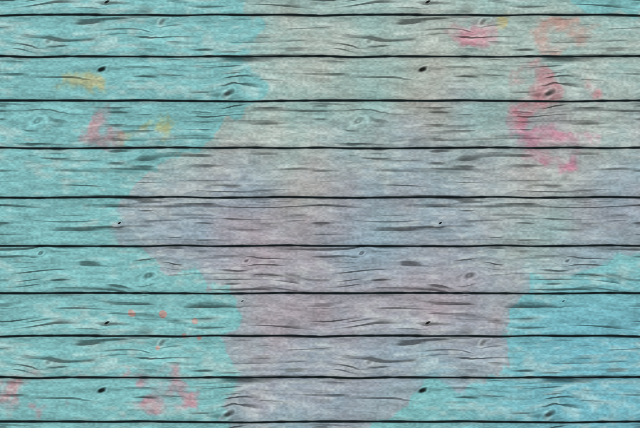
A WebGL 2 fragment shader for this texture:

```glsl
#version 300 es
precision highp float;
uniform vec2 u_resolution;
out vec4 outColor;

const float TILE = 0.75;          // wood period in canvas heights
const float SEAM_HALF = 0.0025;   // in tile units, like the seams and knots
const float SEAM_SHADE = 0.007;
const float GRAIN_DEPTH = 0.42;
const float CRACK_DEPTH = 0.45;
const vec3 TEAL = vec3(0.50, 0.725, 0.73);
const vec3 BLUE = vec3(0.45, 0.70, 0.75);
const vec3 GREY = vec3(0.64, 0.70, 0.67);
const vec3 MAUVE = vec3(0.615, 0.63, 0.67);
const vec3 BARE = vec3(0.74, 0.77, 0.75);
const vec3 OCHRE = vec3(0.72, 0.70, 0.46);
const vec3 PINK = vec3(0.78, 0.49, 0.59);
const vec3 RED = vec3(0.80, 0.50, 0.46);
const vec3 GAP = vec3(0.05, 0.08, 0.09);
const float SEAMS[7] = float[7](0.047, 0.177, 0.315, 0.461, 0.615, 0.766, 0.914);

// Knots: centre, radius, darkness
const vec4 KNOTS[11] = vec4[11](
  vec4(0.315, 0.216, 0.016, 0.75), vec4(0.708, 0.292, 0.022, 0.5),
  vec4(0.508, 0.065, 0.018, 0.2), vec4(0.461, 0.859, 0.022, 0.2),
  vec4(0.768, 0.812, 0.012, 0.25), vec4(0.755, 0.938, 0.008, 0.45),
  vec4(0.333, 0.005, 0.008, 0.7), vec4(0.372, 0.695, 0.006, 0.7),
  vec4(0.117, 0.378, 0.024, 0.06), vec4(0.125, 0.789, 0.013, 0.25),
  vec4(0.150, 0.130, 0.018, 0.12));

// Paint splats: centre in canvas heights, radius, tint from ochre to pink
const vec4 SPLATS[11] = vec4[11](
  vec4(0.20, 0.19, 0.060, 0.1), vec4(0.34, 0.30, 0.042, 0.0),
  vec4(0.235, 0.28, 0.050, 0.8), vec4(1.12, 0.09, 0.050, 0.9),
  vec4(1.18, 0.055, 0.022, 0.1), vec4(1.31, 0.09, 0.075, 0.6),
  vec4(1.28, 0.33, 0.070, 1.0), vec4(1.27, 0.20, 0.075, 0.8),
  vec4(0.09, 0.965, 0.090, 0.8), vec4(0.28, 0.865, 0.026, 0.8),
  vec4(0.36, 0.94, 0.080, 0.85));

float hash(vec2 p) {
  vec3 q = fract(p.xyx * 0.1031);
  q += dot(q, q.yzx + 33.33);
  return fract((q.x + q.y) * q.z);
}

// Value noise that wraps after freq cells, for t from 0 to 1
float tiledNoise(vec2 t, vec2 freq) {
  vec2 p = t * freq, i = floor(p), f = p - i;
  f = f * f * (3.0 - 2.0 * f);
  vec2 a = mod(i, freq), b = mod(i + 1.0, freq);
  return mix(mix(hash(a), hash(vec2(b.x, a.y)), f.x),
             mix(hash(vec2(a.x, b.y)), hash(b), f.x), f.y);
}

float cloud(vec2 p) {
  float sum = 0.0, amp = 0.5;
  for (int i = 0; i < 5; i++) {
    sum += amp * tiledNoise(p / 512.0, vec2(512.0));
    p = p * 2.03 + 17.3;
    amp *= 0.5;
  }
  return sum;
}

// Stained paint over the whole wall; y runs downwards
vec3 paint(vec2 p) {
  float rough = cloud(p * 15.0) - 0.48, patches = cloud(p * 4.0 + 40.0);
  vec2 q = p + vec2(rough, cloud(p * 13.0 + 90.0) - 0.48) * 0.14;
  float left = 0.59 - 0.30 * smoothstep(0.22, 0.48, q.y) + 0.24 * smoothstep(0.58, 0.72, q.y);
  float top = 0.07 * smoothstep(1.33, 1.40, q.x) - 0.06;
  float bottom = 1.04 - 0.14 * smoothstep(0.75, 1.05, q.x)
               - 0.23 * smoothstep(1.13, 1.25, q.x) - 0.07 * smoothstep(1.25, 1.5, q.x);
  float inside = min(q.x - left, min(q.y - top, bottom - q.y));
  vec3 wash = mix(TEAL, BLUE, smoothstep(0.9, 1.4, p.x) * smoothstep(0.55, 0.8, p.y));
  vec3 stain = mix(GREY, MAUVE, smoothstep(0.2, 0.65, p.y + (patches - 0.5) * 0.7));
  stain += (cloud(p * 7.0 + 7.0) - 0.48) * vec3(0.16, -0.05, -0.08);
  vec3 col = mix(wash, stain, 0.7 * smoothstep(-0.006, 0.01, inside) + 0.25 * smoothstep(0.0, 0.12, inside));
  for (int i = 0; i < 11; i++) {
    vec4 s = SPLATS[i];
    float edge = length(p - s.xy) / s.z + rough * 3.5 - 0.9;
    float cover = (1.0 - smoothstep(-0.4, 0.15, edge)) * smoothstep(0.25, 0.7, cloud(p * 22.0 + s.z));
    col = mix(col, mix(OCHRE, PINK, s.w), 0.75 * cover);
  }
  // Small red drops
  vec2 cell = floor(p / 0.04), f = fract(p / 0.04) - 0.5;
  vec2 shift = vec2(hash(cell + 9.0), hash(cell + 31.0)) - 0.5;
  vec2 zone = step(vec2(0.25, 0.68), p) * step(p, vec2(0.52, 0.86));
  float drop = 1.0 - smoothstep(0.08, 0.2, length(f - shift * 0.6) + rough * 0.6);
  return mix(col, RED, 0.65 * drop * step(hash(cell + 5.0), 0.28) * zone.x * zone.y);
}

void main() {
  vec2 p = gl_FragCoord.xy / u_resolution.y;
  p.y = 1.0 - p.y;
  float px = 1.0 / (u_resolution.y * TILE);
  vec2 t = fract(p / TILE), g = t;

  // Knots bend the grain
  float knotShade = 0.0, ragged = tiledNoise(t, vec2(70.0, 90.0)) - 0.5;
  for (int i = 0; i < 11; i++) {
    vec4 k = KNOTS[i];
    vec2 d = t - k.xy;
    d -= round(d);
    float r = length(d * vec2(0.85, 1.3) + d.yx * 0.3) / k.z + ragged * 0.5;
    g.y -= d.y * 0.7 * exp(-0.2 * r * r);
    knotShade += k.w * (1.0 - smoothstep(0.1, 0.95, r)) + 0.13 * sin(r * 6.0) * exp(-0.8 * r * r);
  }

  // Nearest seam
  float wobble = (tiledNoise(t, vec2(9.0, 7.0)) - 0.5) * 0.005, seam = 1.0;
  for (int i = 0; i < 7; i++) {
    float d = abs(t.y + wobble - SEAMS[i]);
    seam = min(seam, min(d, 1.0 - d));
  }

  // Fine grain, bare patches and short thin cracks
  g.y += (tiledNoise(t, vec2(5.0, 9.0)) - 0.5) * 0.025;
  float grain = 0.25 * tiledNoise(g, vec2(6.0, 70.0)) + 0.35 * tiledNoise(g, vec2(20.0, 150.0))
              + 0.4 * tiledNoise(t, vec2(130.0, 240.0));
  float wear = 0.5 * tiledNoise(t, vec2(6.0, 14.0)) + 0.5 * tiledNoise(g, vec2(34.0, 80.0));
  float dry = smoothstep(0.3, 0.75, tiledNoise(t, vec2(7.0, 17.0)));
  float crack = smoothstep(0.68, 0.95, tiledNoise(g, vec2(11.0, 125.0))) * dry;
  crack += smoothstep(0.78, 0.97, tiledNoise(g + 0.37, vec2(5.0, 100.0))) * (1.0 - 0.6 * dry);
  float light = 1.0 + GRAIN_DEPTH * (grain - 0.5) + 0.10 * (wear - 0.5);
  light *= (1.0 - CRACK_DEPTH * min(crack, 1.0)) * (1.0 - clamp(knotShade, -0.08, 0.8));
  light *= 1.0 - 0.22 * exp(-seam / SEAM_SHADE);

  vec3 col = mix(paint(p), BARE, 0.4 * smoothstep(0.5, 0.85, wear)) * light;
  float halfWidth = SEAM_HALF * (0.6 + 0.8 * tiledNoise(t, vec2(40.0, 7.0)));
  float gap = 1.0 - smoothstep(halfWidth - 0.6 * px, halfWidth + 0.9 * px, seam);
  outColor = vec4(mix(col, GAP, 0.93 * gap), 1.0);
}
```
